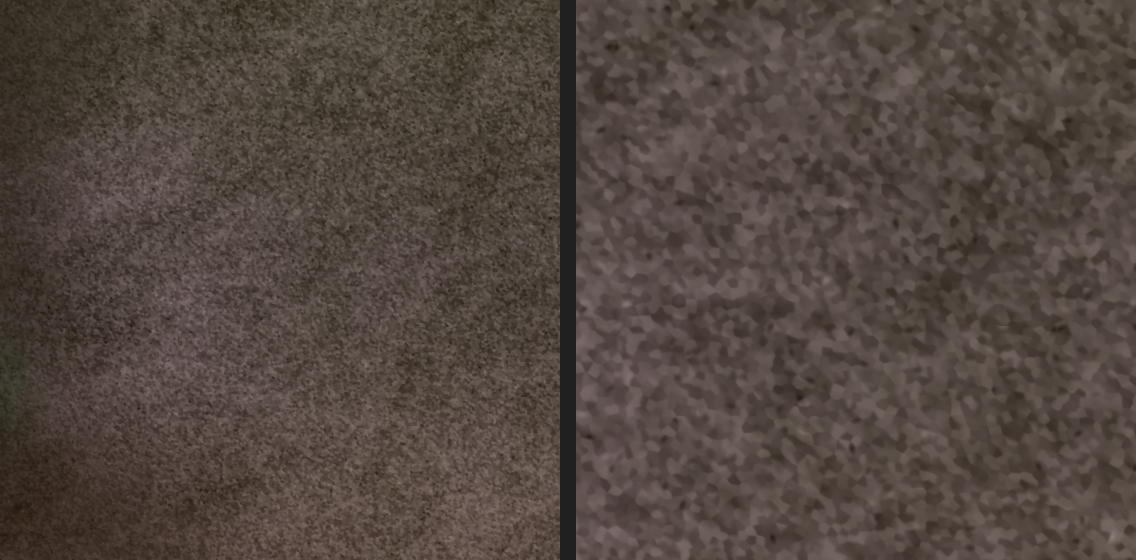
Left, the full canvas; right, a detail of the centre.
Give the GLSL for this texture, as a three.js fragment shader.

```glsl
// Worn brown suede-like ground: soft cellular grains in several sizes,
// slanted clumps, sparse dark pits and pale flecks, all under broad uneven
// light that falls off to the left and into the lower left corner.

varying vec2 vUv;

const vec3 DARK_BROWN = vec3(0.215, 0.175, 0.147);
const vec3 PALE_TAUPE = vec3(0.420, 0.375, 0.345);
const vec3 MAUVE_SHIFT = vec3(0.006, -0.002, 0.016);
const vec3 OLIVE_SHIFT = vec3(-0.008, 0.006, -0.012);
const vec3 WARM_SHIFT = vec3(0.014, -0.002, -0.008);
const vec3 MOSS_SHIFT = vec3(-0.035, 0.012, -0.015);

vec3 hash3(vec2 cell) {
  vec3 p = fract(cell.xyx * vec3(0.1031, 0.1030, 0.0973));
  p += dot(p, p.yxz + 33.33);
  return fract((p.xxy + p.yzz) * p.zyx);
}

vec2 rotate(vec2 p, float angle) {
  float c = cos(angle), s = sin(angle);
  return vec2(c * p.x + s * p.y, c * p.y - s * p.x);
}

// Cellular noise with blended borders, centred on zero.
float softCells(vec2 p, float softness) {
  vec2 cell = floor(p);
  float total = 0.0, weights = 0.0;
  for (int y = -1; y <= 1; y++) {
    for (int x = -1; x <= 1; x++) {
      vec2 c = cell + vec2(float(x), float(y));
      vec3 h = hash3(c);
      vec2 d = c + h.xy - p;
      float w = exp(-softness * dot(d, d));
      total += w * h.z;
      weights += w;
    }
  }
  return total / weights - 0.5;
}

// Sparse soft spots of varied strength; share is the part of cells filled.
float specks(vec2 p, float share, float radius) {
  vec2 cell = floor(p);
  float spot = 0.0;
  for (int y = -1; y <= 1; y++) {
    for (int x = -1; x <= 1; x++) {
      vec2 c = cell + vec2(float(x), float(y));
      vec3 h = hash3(c + 71.0);
      vec2 d = rotate(c + h.xy - p, h.x * 6.28) * vec2(0.75, 1.3);
      float strength = step(h.z, share) * mix(0.4, 1.0, h.y);
      spot = max(spot, strength * (1.0 - smoothstep(0.0, radius, length(d))));
    }
  }
  return spot;
}

// Round patch of influence fading out from its centre.
float glow(vec2 p, vec2 centre, vec2 size) {
  vec2 d = (p - centre) / size;
  return exp(-dot(d, d));
}

// Broad light and shade over the whole surface.
float lighting(vec2 p) {
  float light = 0.51;
  light -= 0.46 * (1.0 - smoothstep(-0.05, 0.30, p.x));
  light -= 0.34 * glow(p, vec2(0.24, 0.06), vec2(0.21, 0.17));
  light -= 0.20 * glow(p, vec2(0.18, 1.00), vec2(0.28, 0.18));
  light -= 0.10 * glow(p, vec2(0.95, 0.75), vec2(0.30, 0.35));
  light += 0.12 * glow(p, vec2(0.36, 0.52), vec2(0.26, 0.30));
  light += 0.16 * glow(p, vec2(0.72, 0.12), vec2(0.32, 0.26));
  light += 0.08 * glow(p, vec2(0.65, 1.00), vec2(0.20, 0.10));
  return light;
}

// Slow colour drift: mauve middle, olive top, warm base, mossy left edge.
vec3 tint(vec2 p, float drift) {
  vec3 shift = MAUVE_SHIFT * glow(p, vec2(0.30, 0.52), vec2(0.30, 0.35));
  shift += OLIVE_SHIFT * smoothstep(0.45, 1.0, p.y);
  shift += WARM_SHIFT * (1.0 - smoothstep(0.0, 0.5, p.y));
  shift += MOSS_SHIFT * glow(p, vec2(0.0, 0.31), vec2(0.06, 0.10));
  return shift + drift * (MAUVE_SHIFT - OLIVE_SHIFT);
}

void main() {
  vec2 p = vUv;
  vec2 rising = rotate(p, 0.55);
  vec2 falling = rotate(p, -0.65);

  // Grain is calmer where the surface lies in shadow.
  float light = lighting(p);
  float contrast = mix(0.50, 1.0, smoothstep(0.05, 0.50, light));

  float fine = softCells(falling * vec2(185.0, 225.0), 7.0);
  float coarse = softCells(falling * vec2(85.0, 120.0) + 17.0, 6.0);
  float clumps = softCells(rising * vec2(26.0, 44.0) + 41.0, 5.0);
  float blotches = softCells(rising * vec2(7.0, 12.0) + 63.0, 4.0);

  float grain = 0.72 * fine + 0.36 * coarse + 0.26 * clumps;
  float pits = specks(p * 95.0, 0.10, 0.36);
  float flecks = specks(p * 80.0 + 29.0, 0.06 + 0.16 * max(clumps, 0.0), 0.36);

  float tone = light + 0.28 * blotches;
  tone += contrast * (grain - 0.60 * pits + 0.48 * flecks);

  vec3 colour = mix(DARK_BROWN, PALE_TAUPE, clamp(tone, -0.55, 1.6));
  colour += tint(p, 0.5 * blotches + 0.4 * coarse);
  gl_FragColor = vec4(colour, 1.0);
}
```
